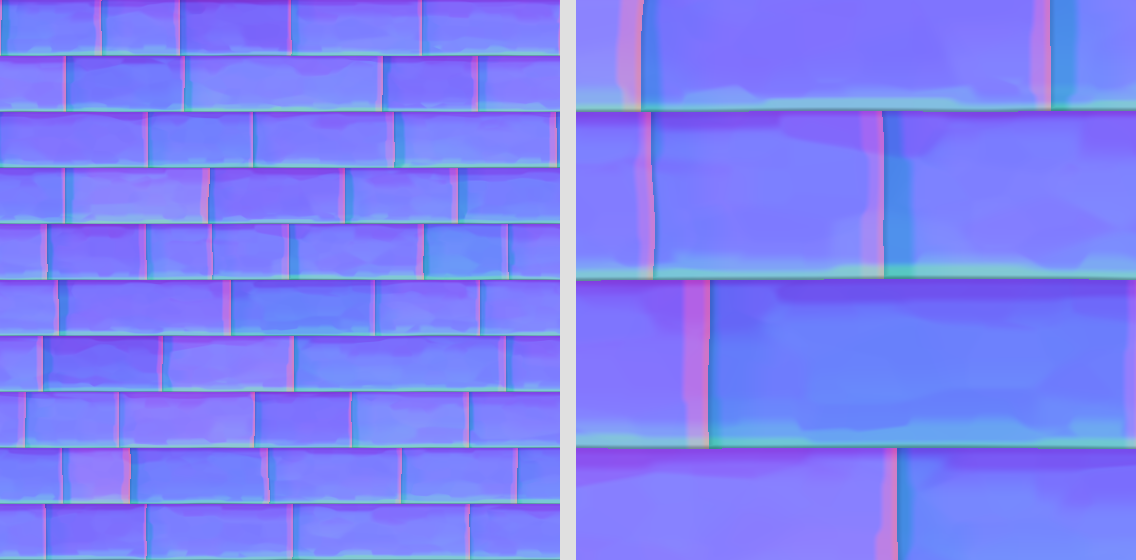
Left, the full canvas; right, a detail of the centre.
A three.js fragment shader for this texture map:

```glsl
// Tangent-space normal map of ten courses of uneven, chipped stone bricks.
varying vec2 vUv;

const float ROWS = 10.0;

float hash(vec2 p) {
  vec3 q = fract(p.xyx * 0.1031);
  q += dot(q, q.yzx + 33.33);
  return fract((q.x + q.y) * q.z);
}

vec2 hash2(vec2 p) {
  return vec2(hash(p), hash(p + vec2(41.0, 17.0)));
}

// Tiling cellular noise in -0.5..0.5; sharpness sets how crisp the facets are.
vec2 facets(vec2 uv, vec2 cells, float seed, float sharpness) {
  vec2 p = uv * cells;
  vec3 sum = vec3(0.0);
  for (int j = -1; j <= 1; j++) {
    for (int i = -1; i <= 1; i++) {
      vec2 cell = floor(p) + vec2(float(i), float(j));
      vec2 id = mod(cell, cells) + seed;
      vec2 d = p - cell - 0.1 - 0.8 * hash2(id);
      float weight = exp(-sharpness * dot(d, d));
      sum += weight * vec3(hash2(id + 71.0) - 0.5, 1.0);
    }
  }
  return sum.xy / sum.z;
}

// Most courses hold four bricks, a few hold five, one holds six.
float brickCount(float row) {
  float five = step(abs(row - 1.5), 0.6) + step(8.5, row);
  return 4.0 + five + 2.0 * step(abs(row - 5.0), 0.1);
}

// Staggered and jittered position of a vertical joint, wrapping at the border.
float jointX(float row, float i) {
  float count = brickCount(row);
  float m = mod(row, 3.0);
  float phase = 0.12 + 0.075 * row + 0.465 * m - 0.265 * m * m;
  float jitter = 0.6 * (hash(vec2(mod(i, count), row) + 5.0) - 0.5);
  return (i + phase + jitter) / count;
}

// One inside the given distance from an edge, fading to zero beyond it.
float band(float d, float width, float soft) {
  return 1.0 - smoothstep(width - soft, width + soft, d);
}

void main() {
  vec2 coarse = facets(vUv, vec2(13.0, 28.0), 3.0, 14.0);
  vec2 fine = facets(vUv, vec2(30.0, 44.0), 23.0, 14.0);
  vec2 wander = facets(vUv, vec2(12.0, 20.0), 47.0, 4.0);

  // Course and brick under this point
  vec2 p = vUv + wander * vec2(0.004, 0.002);
  float row = mod(floor(p.y * ROWS), ROWS);
  float index = -2.0;
  for (int i = -2; i <= 7; i++) {
    if (jointX(row, float(i)) <= p.x) index = float(i);
  }
  vec2 brick = vec2(mod(index, brickCount(row)), row);

  // Edge distances in course heights
  float bottom = fract(p.y * ROWS);
  float top = 1.0 - bottom;
  float left = (p.x - jointX(row, index)) * ROWS;
  float right = (jointX(row, index + 1.0) - p.x) * ROWS;

  // Face: a strong tilt on a few bricks, faint chiselled facets on all
  vec2 tilt = 2.0 * hash2(brick + 90.0) - 1.0;
  vec2 slope = 0.2 * tilt * tilt * tilt * abs(tilt) + 0.06 * coarse + 0.03 * fine;

  // Lower bevel faces up, in a steep lip and a shallow ragged slope
  slope.y += 0.36 * band(bottom, 0.06 + 0.06 * coarse.x, 0.025);
  slope.y += 0.24 * band(bottom, 0.12 + 0.12 * fine.y, 0.05);
  slope.y += 0.08 * band(bottom, 0.3 + 0.3 * coarse.y, 0.15);

  // Upper bevel faces down
  slope.y -= 0.22 * band(top, 0.08 + 0.13 * coarse.y, 0.035);
  slope.y -= 0.17 * band(top, 0.2 + 0.28 * coarse.x + 0.1 * fine.x, 0.1);
  slope.y -= 0.12 * band(top, 0.03, 0.02);

  // Side bevels vary in width and steepness from brick to brick
  vec2 wear = hash2(brick + 130.0);
  float leftWidth = 0.05 + 0.1 * wear.x + 0.08 * coarse.y;
  float rightWidth = 0.05 + 0.1 * wear.y + 0.06 * coarse.x;
  slope += vec2(-0.36, 0.06) * band(left, leftWidth, 0.035) * (0.6 + 0.6 * wear.y);
  slope.x -= 0.09 * band(left, 0.28 + 0.3 * fine.x, 0.14);
  slope.x += 0.36 * band(right, rightWidth, 0.025) * (0.7 + 0.5 * wear.x);
  slope.x += 0.34 * band(right, 0.032, 0.02);

  // Encode the normal, then deepen steep parts and the narrow seams
  vec3 color = 0.5 + 0.5 * normalize(vec3(slope, 1.0));
  color.b -= 0.16 * min(dot(slope, slope), 1.0);
  float seam = max(0.28 * band(bottom, 0.014, 0.014), 0.1 * band(left, 0.02, 0.018));
  gl_FragColor = vec4(color * (1.0 - seam), 1.0);
}
```
